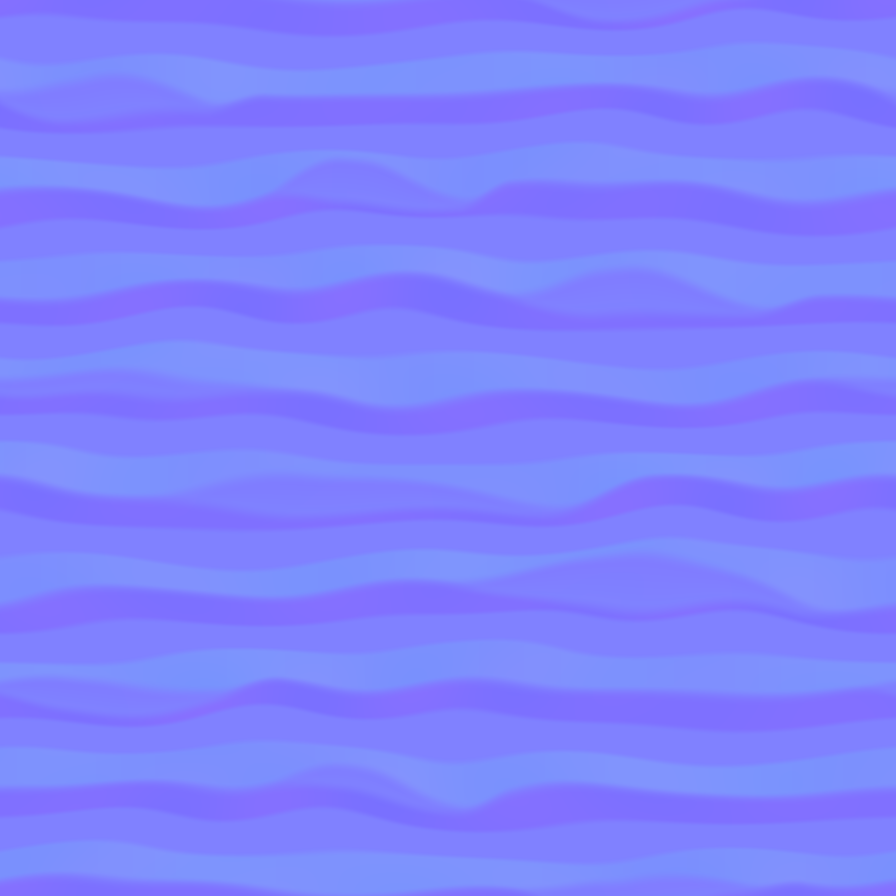
A WebGL 1 fragment shader for this texture map:

```glsl
precision highp float;

uniform vec2 u_resolution;

const float TAU = 6.2831853;
const float ROWS = 9.0;

// Layered sines with whole frequencies, so the result tiles; y runs down.
float rowWarp(vec2 p) {
  p.x += 0.03 * sin(TAU * (p.x + 2.0 * p.y));
  float sum = 0.0;
  float amplitude = 0.075;
  float frequency = 1.0;
  float lean = 2.0;
  for (int i = 0; i < 4; i++) {
    sum += amplitude * sin(TAU * (frequency * p.x + lean * p.y) + 1.7 * frequency);
    amplitude *= 0.66;
    frequency += 1.0 + 0.5 * mod(frequency, 2.0) * 2.0 - 1.0 * step(2.5, frequency);
    lean = -sign(lean) * (abs(lean) + 1.0);
  }
  return sum;
}

// Slow drift along one row, in -1..1.
float rowDrift(float x, float row, float seed) {
  float phase = row * 2.4 + seed;
  return 0.5 * sin(TAU * x + phase)
       + 0.3 * sin(TAU * 3.0 * x + phase * 1.7)
       + 0.2 * sin(TAU * 5.0 * x - phase * 2.3);
}

float softStep(float edge, float halfWidth, float value) {
  return smoothstep(edge - halfWidth, edge + halfWidth, value);
}

// Slope across one ridge: flat groove, lit flank, fold plateau, dark flank.
float ridgeSlope(float x, float row, float across, float soft) {
  float foot = 0.30 + 0.035 * rowDrift(x, row, 0.6);
  float crest = 0.67 + 0.06 * rowDrift(x, row, 3.1);

  // Lens-shaped fold, stepping sideways from row to row
  float foldCentre = 0.12 + 0.3 * mod(row, 3.0);
  float foldWidth = 0.20 + 0.07 * cos(row - 4.0);
  float along = (fract(x - foldCentre + 0.5) - 0.5) / foldWidth;
  float strength = min(0.8 + 0.3 * sin(TAU * row / 4.0), 1.0);
  float opening = strength * smoothstep(-1.0, -0.3, along)
                * (1.0 - smoothstep(0.7, 1.15, along));
  float foldTop = mix(foot + 0.12, 0.85, smoothstep(-0.1, 1.0, along));
  float plateauStart = mix(crest, foldTop, opening);
  float plateauEnd = max(mix(crest, 0.88, opening), plateauStart);
  float inside = clamp((across - plateauStart)
               / max(plateauEnd - plateauStart, 0.1), 0.0, 1.0);
  float plateau = mix(-0.38, 0.12, inside);

  float lit = 0.86 + 0.18 * rowDrift(x, row, 5.2);
  float slope = lit * softStep(foot, soft, across);
  slope = mix(slope, plateau, softStep(plateauStart, 0.07 + soft * 0.4, across));
  slope = mix(slope, -1.0, softStep(plateauEnd, 0.06 + soft * 0.4, across));
  return slope * (1.0 - smoothstep(1.0 - 2.0 * soft, 1.0, across));
}

// Packs the slope and its sideways tilt as a normal colour.
vec3 normalColour(float slope, float sideways) {
  float red = 0.5 - 0.09 * slope * sideways - 0.008 * max(slope, 0.0);
  float green = 0.506 + slope * mix(0.066, 0.075, step(0.0, slope));
  float blue = 1.0 - 0.008 * max(slope, 0.0);
  return vec3(red, green, blue);
}

void main() {
  vec2 p = gl_FragCoord.xy / u_resolution;
  p.y = 1.0 - p.y;

  // Warped row coordinate
  float warp = rowWarp(p);
  float level = (p.y - 0.029) * ROWS + warp;
  float row = mod(floor(level), ROWS);
  float soft = max(0.035, ROWS / u_resolution.y);

  // Sideways lean of the rows
  float delta = 0.004;
  float sideways = (rowWarp(p + vec2(delta, 0.0)) - warp) / (delta * ROWS);

  float slope = ridgeSlope(p.x, row, fract(level), soft);
  gl_FragColor = vec4(normalColour(slope, sideways), 1.0);
}
```
